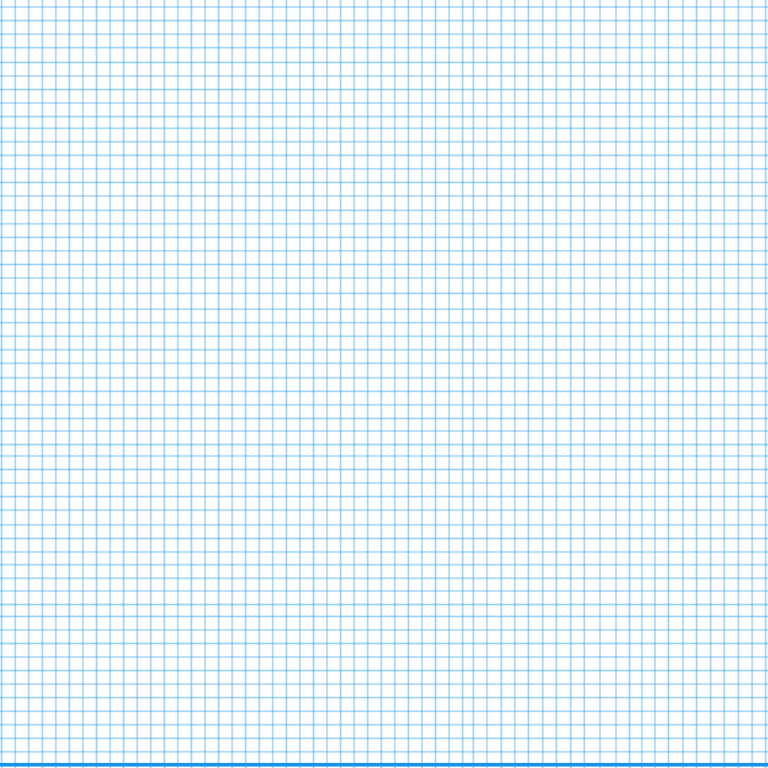
Reproduce this pattern procedurally as a Shadertoy shader.

```glsl
// Blue graph paper: a fine soft grid with drifting lines and a heavy bottom rule.

const vec3 PAPER = vec3(1.0);
const vec3 INK = vec3(0.09, 0.58, 0.91);
const float LINE_RADIUS = 0.00195;
const float LINE_OPACITY = 0.44;
const float RULE_WIDTH = 0.0047;
const float RULE_POS = 0.9957;
const int SLIPS = 12;

// Each slip is (line index, shift in cells applied from that line onward).
const vec2 COLUMN_SLIPS[SLIPS] = vec2[SLIPS](
    vec2(35, -0.21), vec2(37, 0.06), vec2(40, 0.06), vec2(42, 0.06),
    vec2(44, 0.16), vec2(45, 0.18), vec2(47, -0.09), vec2(48, -0.04),
    vec2(50, 0.07), vec2(52, 0.04), vec2(54, 0.04), vec2(55, 0.02));
const vec2 ROW_SLIPS[SLIPS] = vec2[SLIPS](
    vec2(4, 0.09), vec2(9, -0.14), vec2(15, 0.06), vec2(21, 0.14),
    vec2(22, 0.16), vec2(27, 0.07), vec2(31, -0.07), vec2(33, -0.155),
    vec2(38, 0.09), vec2(41, -0.06), vec2(43, -0.06), vec2(45, -0.12));

// Share of a pixel footprint covered by a band of the given width.
float bandCoverage(float offset, float width, float footprint) {
    float low = max(offset - 0.5 * footprint, -0.5 * width);
    float high = min(offset + 0.5 * footprint, 0.5 * width);
    return max(high - low, 0.0) / footprint;
}

// Soft line with a tent profile; its total ink stays constant at any pixel size.
float softLine(float offset, float pixel) {
    float radius = max(LINE_RADIUS, pixel);
    float tent = max(1.0 - abs(offset) / radius, 0.0);
    return LINE_OPACITY * tent * LINE_RADIUS / radius;
}

// Line position in cells, including all slips up to that line.
float slippedLine(float index, vec2 slips[SLIPS]) {
    float position = index;
    for (int i = 0; i < SLIPS; i++) {
        position += slips[i].y * step(slips[i].x, index + 0.5);
    }
    return position;
}

// Ink from the lines near a coordinate along one axis.
float ruledLines(float coord, float start, float pitch, vec2 slips[SLIPS], float pixel) {
    float nearest = round((coord - start) / pitch);
    float ink = 0.0;
    for (int k = -1; k <= 1; k++) {
        float center = start + pitch * slippedLine(nearest + float(k), slips);
        ink += softLine(coord - center, pixel);
    }
    return min(ink, 1.0);
}

void mainImage(out vec4 fragColor, in vec2 fragCoord) {
    // Canvas units, measured from the upper left
    vec2 uv = fragCoord / iResolution.xy;
    uv.y = 1.0 - uv.y;
    vec2 pixel = 1.0 / iResolution.xy;

    // Fine grid
    float columns = ruledLines(uv.x, 0.0021, 0.017656, COLUMN_SLIPS, pixel.x);
    float rows = ruledLines(uv.y, 0.0092, 0.01763, ROW_SLIPS, pixel.y);

    // Heavy rule along the bottom
    float rule = bandCoverage(uv.y - RULE_POS, RULE_WIDTH, pixel.y);

    float bare = (1.0 - columns) * (1.0 - rows) * (1.0 - rule);
    fragColor = vec4(mix(INK, PAPER, bare), 1.0);
}
```
